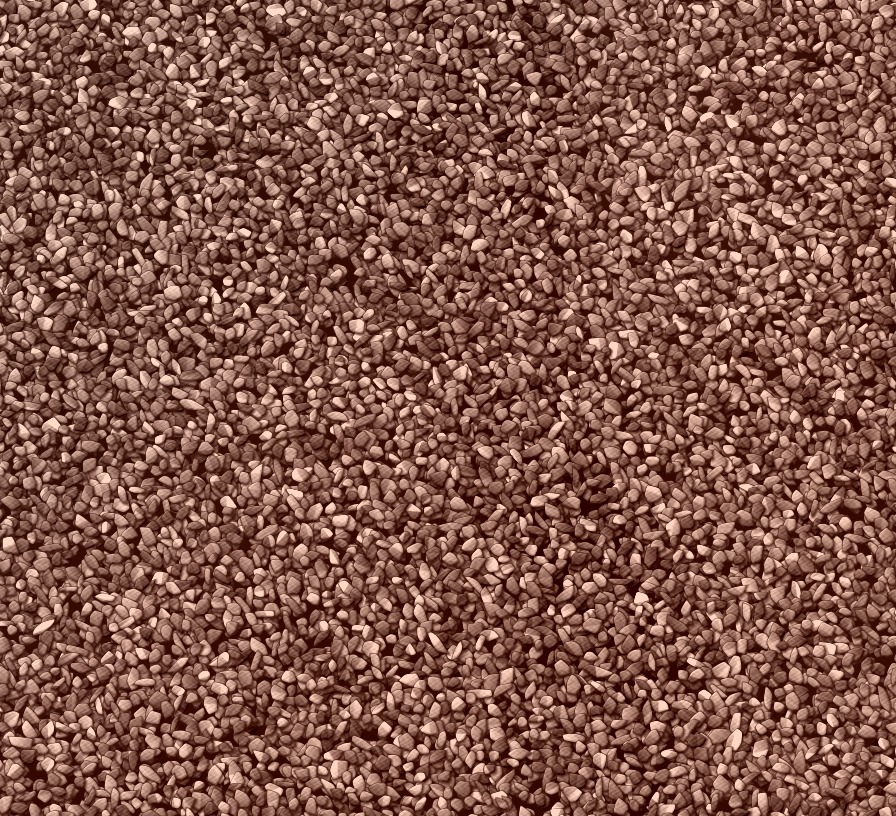
This texture is drawn by a Shadertoy shader. Its source:

```glsl
// Bed of small crushed copper-brown granules, lit from the upper left.
// Three jittered grids of random rounded polygons are painted back to front;
// each has bevels, a split face and a contact shadow, toned by one colour ramp.

#define GRAINS 59.0                  // grid cells per canvas height
#define LAYERS 3                     // depth of the pile
#define DENSITY 0.90                 // share of cells that hold a granule
#define SLIVERS 0.16                 // share of long thin granules
#define SHADOW 0.19                  // reach of contact shadows, in cells
#define BEVEL 0.17                   // bevel width, in cells
#define SHARPNESS 17.0               // crispness of granule corners
#define EXPOSURE 0.085               // overall lift of the tones
#define CONTRAST 0.97                // spread of the tones
#define LIGHT normalize(vec2(-0.5, 0.85))
#define DARK vec3(0.24, 0.08, 0.04)
#define PALE vec3(0.93, 0.77, 0.70)

const float TAU = 6.2831853;

vec3 hash3(vec2 p) {
    vec3 q = fract(p.xyx * vec3(0.1031, 0.1030, 0.0973));
    q += dot(q, q.yxz + 33.33);
    return fract((q.xxy + q.yzz) * q.zyx);
}

mat2 rotation(float a) {
    float c = cos(a), s = sin(a);
    return mat2(c, s, -s, c);
}

// Distance to a stretched chip, a smooth maximum of six sides, and its normal
float chip(vec2 p, vec2 seed, float radius, float stretch, out vec2 normal) {
    vec2 axes = vec2(1.0 / stretch, stretch);
    float sum = 0.0;
    normal = vec2(0.0);
    for (int k = 0; k < 6; k++) {
        vec3 h = hash3(seed + float(k) * vec2(7.3, 3.1));
        float a = (float(k) + 0.8 * (h.x - 0.5)) * TAU / 6.0;
        vec2 side = vec2(cos(a), sin(a));
        vec2 grad = side * axes;
        float len = length(grad);
        float e = (dot(p, grad) - radius * mix(0.74, 1.10, h.y)) / len;
        float weight = exp(SHARPNESS * e);
        sum += weight;
        normal += weight * grad / len;
    }
    normal /= sum;
    return log(sum) / SHARPNESS - 0.02;
}

// Tone of one granule's surface: tilt, split face, bevel and fine roughness
float surface(vec2 p, float d, vec2 normal, vec3 look, vec3 face) {
    float tone = 0.23 + 0.60 * look.x;
    vec2 tilt = rotation(TAU * face.x) * vec2(1.0, 0.0);
    tone += 0.35 * dot(p, normalize(tilt + LIGHT));
    float split = smoothstep(-0.06, 0.06, dot(p, tilt) - 0.3 * (face.y - 0.5));
    tone += split * (face.z - 0.5) * 0.54;
    tone += split * step(0.78, look.y) * 0.30;
    float rim = smoothstep(-BEVEL, -0.02, d);
    tone += rim * (0.30 * dot(normal, LIGHT) - 0.12);
    vec2 w = p * 13.0 + face.xy * 40.0;
    return tone + 0.05 * sin(w.x + 2.0 * sin(w.y)) + 0.04 * sin(w.y * 1.7 - w.x);
}

// Paints one sheet of granules over the tone below it
float paintLayer(float tone, vec2 p, float layer, float pixel) {
    p = rotation(0.6 + layer * 1.1) * p + layer * 37.4;
    mat2 toCanvas = rotation(-0.6 - layer * 1.1);
    vec2 cell = floor(p);
    for (int j = -1; j <= 1; j++)
    for (int i = -1; i <= 1; i++) {
        vec2 id = cell + vec2(i, j);
        vec2 seed = id + 211.0 + layer * 57.0;
        vec3 place = hash3(seed);
        if (place.z > DENSITY) continue;
        vec3 form = hash3(seed + 91.7);
        vec3 look = hash3(seed + 173.3);
        vec3 face = hash3(seed + 305.9);
        float stretch = form.y < SLIVERS ? 1.65 : mix(1.0, 1.32, form.z);
        float radius = mix(0.37, 0.61, form.x * form.x);
        mat2 turn = rotation(TAU * look.z);
        vec2 q = p - id - mix(vec2(0.12), vec2(0.88), place.xy);
        vec2 normal;
        float d = chip(turn * q, seed, radius, stretch, normal);
        normal = toCanvas * (normal * turn);
        float reach = SHADOW * (1.0 - 0.65 * dot(normal, LIGHT));
        tone = mix(-0.14, tone, mix(0.22, 1.0, smoothstep(-0.02, reach, d)));
        float body = surface(toCanvas * q, d, normal, look, face);
        body -= 0.07 * (float(LAYERS) - 1.0 - layer);
        tone = mix(body, tone, smoothstep(-0.6 * pixel, 0.6 * pixel, d));
    }
    return tone;
}

// Broad shading: a slanting dark furrow beside a paler ridge
float relief(vec2 uv) {
    float x = uv.x - 0.51 - 0.19 * (1.0 - uv.y) - 0.02 * sin(9.0 * uv.y);
    float furrow = exp(-x * x / 0.008);
    float ridge = exp(-pow(x - 0.2, 2.0) / 0.02) * uv.y;
    return 0.04 * ridge - 0.05 * furrow + 0.01 * sin(8.0 * uv.y - 6.0 * uv.x);
}

void mainImage(out vec4 fragColor, in vec2 fragCoord) {
    vec2 uv = fragCoord / iResolution.xy;
    vec2 p = fragCoord / iResolution.y;
    float pixel = GRAINS / iResolution.y;
    p *= GRAINS * (1.0 + 0.06 * p.y);

    float tone = -0.15;
    for (int n = 0; n < LAYERS; n++) tone = paintLayer(tone, p, float(n), pixel);
    tone = clamp(tone * CONTRAST + EXPOSURE + relief(uv), -0.16, 1.12);

    // Copper ramp, a little redder toward the lower right
    vec3 color = mix(DARK, PALE, tone);
    float warmth = smoothstep(0.2, 1.3, uv.x + 1.0 - uv.y) - 0.4;
    color += warmth * vec3(0.01, -0.015, -0.02);
    fragColor = vec4(clamp(color, 0.0, 1.0), 1.0);
}
```
